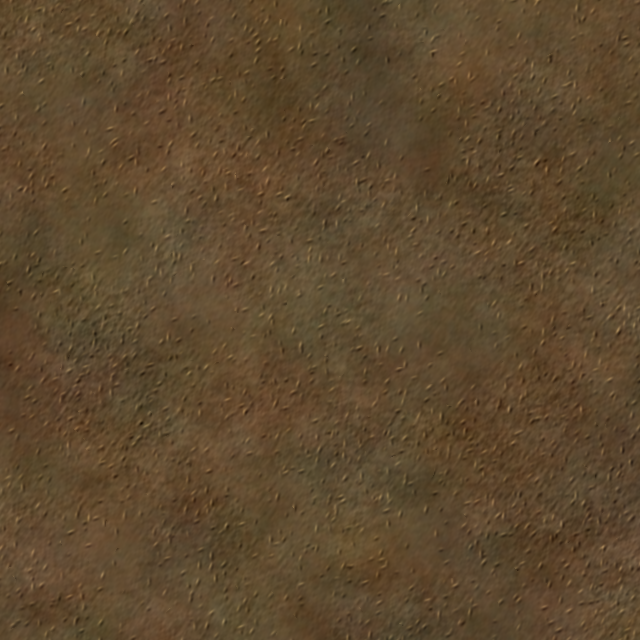
Give the GLSL for this texture, as a WebGL 1 fragment shader.

```glsl
precision highp float;
// Dry brown soil: mottled patches, fine slanted grain, scattered glints and pits.
uniform vec2 u_resolution;

#define SOIL_COLOR vec3(0.366, 0.287, 0.183)
#define TONE_SLOPE vec3(1.0, 0.92, 0.78)
#define RED_SHIFT vec3(0.016, -0.006, -0.004)
#define GREY_SHIFT vec3(-0.006, 0.002, 0.022)
#define GRAIN_ANGLE 0.95
#define GRAIN_FREQ vec2(125.0, 205.0)
#define GRAIN_DEPTH 0.046
#define PATCH_DEPTH 0.030
#define MOTTLE_DEPTH 0.026
#define SPECK_CELLS 68.0
#define SPECK_SHARE 0.42

float hash(vec2 p) {
    vec3 q = fract(vec3(p.xyx) * 0.1031);
    q += dot(q, q.yzx + 33.33);
    return fract((q.x + q.y) * q.z);
}

// Value noise from -1 to 1
float noise(vec2 p) {
    vec2 cell = floor(p);
    vec2 f = fract(p);
    f = f * f * (3.0 - 2.0 * f);
    float low = mix(hash(cell), hash(cell + vec2(1.0, 0.0)), f.x);
    float high = mix(hash(cell + vec2(0.0, 1.0)), hash(cell + vec2(1.0, 1.0)), f.x);
    return mix(low, high, f.y) * 2.0 - 1.0;
}

mat2 rotation(float angle) {
    float c = cos(angle);
    float s = sin(angle);
    return mat2(c, -s, s, c);
}

float fbm(vec2 p) {
    float sum = 0.0;
    float gain = 1.0;
    for (int octave = 0; octave < 4; octave++) {
        sum += gain * noise(p);
        p = rotation(0.6) * p * 2.03 + 17.3;
        gain *= 0.55;
    }
    return sum;
}

// Side-lit grain, stretched along the slant
float grain(vec2 uv) {
    vec2 p = rotation(GRAIN_ANGLE) * uv * GRAIN_FREQ + 300.0;
    vec2 lightStep = vec2(0.1, 0.45);
    float relief = noise(p + lightStep) - noise(p - lightStep);
    float fine = noise(p * 1.55 + 71.0);
    float coarse = noise(rotation(0.4) * uv * 88.0 + 150.0);
    return 0.6 * relief + 0.5 * fine + 0.45 * coarse;
}

// Bright glints (x) and the dark pits (y) beside them
vec2 specks(vec2 uv, float density) {
    vec2 p = uv * SPECK_CELLS;
    vec2 home = floor(p);
    vec2 result = vec2(0.0);
    for (int j = -1; j <= 1; j++) {
        for (int i = -1; i <= 1; i++) {
            vec2 cell = home + vec2(float(i), float(j));
            vec2 center = cell + vec2(hash(cell + 11.7), hash(cell + 47.3));
            float present = step(hash(cell + 83.1), SPECK_SHARE * density);
            float strength = hash(cell + 129.9);
            float angle = GRAIN_ANGLE + 1.3 * (hash(cell + 171.5) - 0.5);
            vec2 size = vec2(0.21 + 0.16 * strength, 0.13);
            vec2 q = rotation(angle) * (p - center);
            vec2 glint = q / size;
            vec2 pit = (q + vec2(0.06, 0.27)) / (size * 1.15);
            float power = present * (0.25 + 0.75 * strength * strength);
            float pitPower = present * (0.3 + 0.7 * hash(cell + 211.3));
            result += vec2(power * exp(-dot(glint, glint)),
                           pitPower * exp(-dot(pit, pit)));
        }
    }
    return result;
}

void main() {
    vec2 uv = gl_FragCoord.xy / u_resolution;

    // Broad light and dark areas, then smaller mottling
    float broad = fbm(uv * 5.5 + 9.0);
    float mottle = fbm(uv * 21.0 + 40.0);
    float roughness = clamp(0.9 + 0.5 * fbm(uv * 6.0 + 90.0), 0.45, 1.5);

    float tone = PATCH_DEPTH * broad + MOTTLE_DEPTH * mottle;
    tone += GRAIN_DEPTH * roughness * grain(uv);
    vec3 color = SOIL_COLOR + tone * TONE_SLOPE;

    // Reddish, olive and greyish drifts of hue
    color += RED_SHIFT * (fbm(uv * 8.0 + 130.0) + 0.6 * noise(uv * 75.0 + 60.0));
    color += GREY_SHIFT * (0.7 * fbm(uv * 7.0 + 180.0) + 0.4 * noise(uv * 95.0 + 20.0));

    vec2 speck = specks(uv, roughness);
    color += speck.x * vec3(0.20, 0.17, 0.11);
    color -= speck.y * vec3(0.13, 0.115, 0.085);

    gl_FragColor = vec4(clamp(color, 0.0, 1.0), 1.0);
}
```
